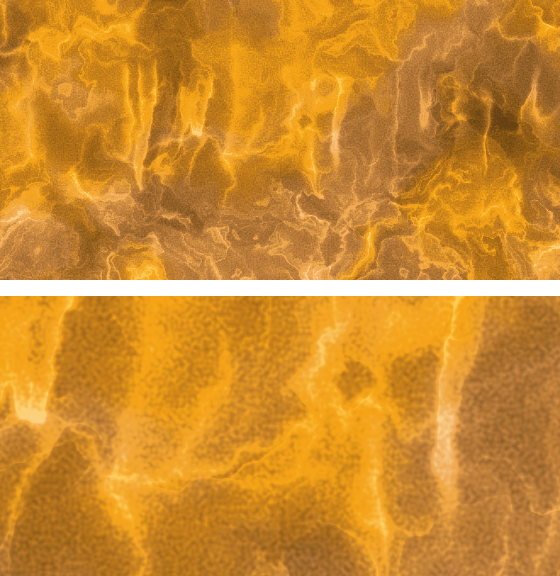
Top: the whole. Bottom: its middle third, enlarged.
Give the GLSL for this texture, as a WebGL 2 fragment shader.

```glsl
#version 300 es
precision highp float;
// Amber smoke: folded golden veils, hanging strands and branching filaments over brown haze.

uniform vec2 u_resolution;
out vec4 fragColor;

// Palette, from shade to highlight
const vec3 UMBER = vec3(0.40, 0.255, 0.07);
const vec3 OCHRE = vec3(0.74, 0.47, 0.10);
const vec3 GOLD = vec3(0.96, 0.64, 0.09);
const vec3 FLARE = vec3(1.00, 0.80, 0.32);
const vec3 DUST_TINT = vec3(-0.02, 0.025, 0.24);

// Tone
const float BASE_TONE = 0.40;
const float HAZE_AMOUNT = 0.42;
const float GRAIN_SCALE = 165.0;
const float GRAIN_AMOUNT = 0.20;

// Veils: crisp on one side, fading slowly on the other
const float CRISP_FALLOFF = 26.0;
const float SOFT_FALLOFF = 6.5;
const float CURL_SCALE = 5.0;
const float FINE_SCALE = 10.5;
const vec2 STRAND_SCALE = vec2(8.5, 1.7);
const vec2 WEB_SCALE = vec2(5.5, 3.6);
const float WARP_BROAD = 0.17;
const float WARP_FINE = 0.045;

vec2 hash2(vec2 p) {
    vec3 h = fract(p.xyx * vec3(0.1031, 0.1030, 0.0973));
    h += dot(h, h.yzx + 33.33);
    return fract((h.xx + h.yz) * h.zy);
}

float gradientDot(vec2 cell, vec2 offset, vec2 corner) {
    return dot(hash2(cell + corner) * 2.0 - 1.0, offset - corner);
}

// Gradient noise, roughly -0.7 to 0.7
float noise(vec2 p) {
    vec2 i = floor(p), f = p - i;
    vec2 u = f * f * f * (f * (f * 6.0 - 15.0) + 10.0);
    float low = mix(gradientDot(i, f, vec2(0, 0)), gradientDot(i, f, vec2(1, 0)), u.x);
    float high = mix(gradientDot(i, f, vec2(0, 1)), gradientDot(i, f, vec2(1, 1)), u.x);
    return 1.4 * mix(low, high, u.y);
}

float fbm(vec2 p) {
    float sum = 0.0, gain = 1.0;
    for (int octave = 0; octave < 5; octave++) {
        sum += gain * noise(p);
        p = mat2(1.6, 1.2, -1.2, 1.6) * p + 17.3;
        gain *= 0.5;
    }
    return sum;
}

vec2 warp(vec2 p) {
    return vec2(fbm(p + 3.7), fbm(p + 41.2));
}

float fold(float n) {
    return exp(-max(n * SOFT_FALLOFF, -n * CRISP_FALLOFF));
}

// Folded sheet that fades in and out along its crease
float veil(vec2 p, float seed) {
    p += seed;
    float n = noise(p) + 0.35 * noise(p * 2.1 + 9.4);
    return fold(n) * smoothstep(-0.25, 0.35, noise(p * 0.7 + 23.1));
}

// Branching lines along the borders of scattered cells
float web(vec2 p) {
    vec2 i = floor(p);
    float nearest = 8.0, second = 8.0;
    for (int y = -1; y <= 1; y++)
    for (int x = -1; x <= 1; x++) {
        vec2 cell = i + vec2(x, y);
        float d = distance(p, cell + hash2(cell + 7.0));
        second = min(second, max(nearest, d));
        nearest = min(nearest, d);
    }
    return exp(-11.0 * (second - nearest)) * smoothstep(-0.2, 0.35, noise(p * 0.8 + 61.0));
}

float blob(vec2 p, vec2 center, vec2 radius) {
    vec2 d = (p - center) / radius;
    return exp(-dot(d, d));
}

vec3 ramp(float t) {
    vec3 c = mix(UMBER, OCHRE, clamp(t / 0.55, 0.0, 1.0));
    c = mix(c, GOLD, smoothstep(0.5, 0.95, t));
    return mix(c, FLARE, smoothstep(0.95, 1.45, t));
}

void main() {
    vec2 p = gl_FragCoord.xy / u_resolution.y;
    vec2 broad = warp(p * 2.6), small = warp(p * 8.0 + 5.0);
    vec2 q = p + WARP_BROAD * broad + WARP_FINE * small;
    vec2 hanging = p + vec2(0.05, 0.12) * broad + vec2(0.016, 0.03) * small;

    // Height bands: fine curls below, strands in the middle
    float level = p.y + 0.10 * broad.x;
    float middle = smoothstep(0.30, 0.42, level) * (1.0 - smoothstep(0.66, 0.80, level));
    float lower = 1.0 - smoothstep(0.28, 0.46, level);

    // Broad light and shade
    float glow = blob(q, vec2(0.14, 0.46), vec2(0.28, 0.30))
               + blob(q, vec2(1.05, 0.92), vec2(0.50, 0.28));
    float shade = blob(q, vec2(1.66, 0.56), vec2(0.34, 0.17))
                + 0.6 * blob(q, vec2(0.10, 0.95), vec2(0.25, 0.15));
    float tone = BASE_TONE + HAZE_AMOUNT * fbm(q * 2.3 + 12.0);
    tone += 0.24 * glow - 0.26 * shade + 0.06 * lower;

    // Filaments
    float light = 0.48 * veil(q * CURL_SCALE, 2.0) * (1.0 - 0.6 * middle);
    light += 0.34 * veil(q * CURL_SCALE * 1.5, 31.0);
    light += mix(0.18, 0.50, lower) * veil(q * FINE_SCALE, 57.0);
    light += 0.25 * lower * veil(q * FINE_SCALE * 1.4, 83.0);
    light += 0.75 * middle * veil(hanging * STRAND_SCALE, 19.0);
    light += 0.42 * web((hanging + 0.5 * WARP_FINE * small) * WEB_SCALE);

    // Tall pillar of light with one crisp edge
    float pillar = fold((hanging.x - 0.83) * 4.0);
    light += 0.42 * pillar * smoothstep(0.34, 0.42, p.y) * (1.0 - smoothstep(0.70, 0.98, p.y));
    tone += light * (1.0 - 0.25 * glow);

    // Dusty peach against saturated gold, then speckle
    float dust = smoothstep(-0.28, 0.42, fbm(q * 1.9 + 70.0) + 0.16 * lower - 0.25 * glow);
    tone += GRAIN_AMOUNT * noise(p * GRAIN_SCALE);
    vec3 color = ramp(tone) + DUST_TINT * dust * clamp(tone, 0.1, 1.1);
    fragColor = vec4(clamp(color, 0.0, 1.0), 1.0);
}
```
